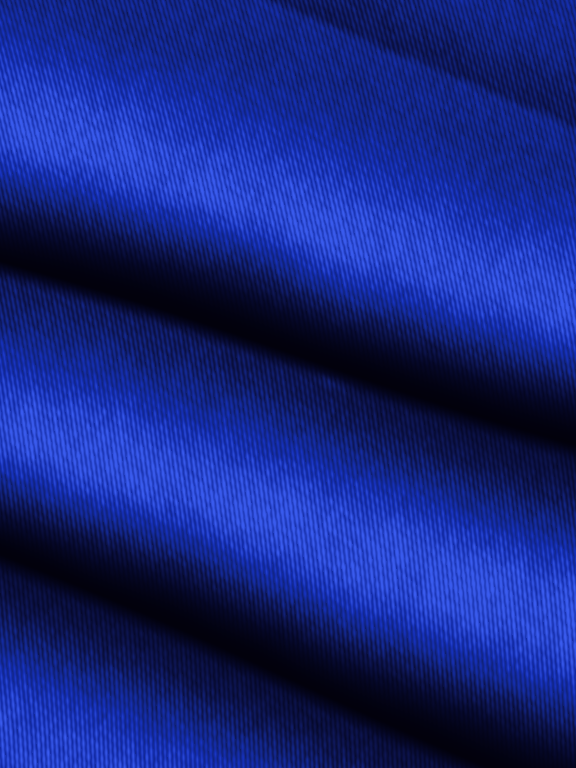
Give the GLSL for this texture, as a Shadertoy shader.

```glsl
// Draped blue twill satin: diagonal folds with deep creases and fine ribs.

const float TAU = 6.2831853;
const float RIBS = 168.0;          // ribs per canvas height
const float STITCHES = 75.0;       // stitches per canvas height along a rib
const float TWILL_STEP = 0.38;     // stitch offset from one rib to the next
const float RIB_DEPTH = 0.082;
const float STITCH_DEPTH = 0.02;
const float GRAIN = 0.09;
const float WOBBLE = 0.012;        // unevenness of the shadow edges

// Creases as (height at the left edge, slope, bow)
const vec3 BACK_CREASE = vec3(1.142, -0.415, 0.0);
const vec3 UPPER_CREASE = vec3(0.661, -0.317, 0.004);
const vec3 LOWER_CREASE = vec3(0.279, -0.431, 0.004);
const vec2 PUCKER = vec2(0.432, 0.502);

// Dye colours from deepest shadow to highlight
const vec3 DYE[6] = vec3[6](
    vec3(0.005, 0.0, 0.035), vec3(0.02, 0.03, 0.16), vec3(0.05, 0.08, 0.31),
    vec3(0.07, 0.145, 0.52), vec3(0.08, 0.18, 0.69), vec3(0.19, 0.31, 0.85));

float hash(vec2 p) {
    vec3 q = fract(p.xyx * 0.1031);
    q += dot(q, q.yzx + 33.33);
    return fract((q.x + q.y) * q.z);
}

float noise(vec2 p) {
    vec2 i = floor(p), f = fract(p);
    f = f * f * (3.0 - 2.0 * f);
    return mix(mix(hash(i), hash(i + vec2(1, 0)), f.x),
               mix(hash(i + vec2(0, 1)), hash(i + vec2(1, 1)), f.x), f.y);
}

vec3 dye(float tone) {
    float t = clamp(tone, 0.0, 1.04) * 5.0;
    vec3 col = DYE[0];
    for (int i = 1; i < 6; i++)
        col = mix(col, DYE[i], clamp(t - float(i - 1), 0.0, i == 5 ? 1.2 : 1.0));
    return col;
}

// Signed height above a crease
float above(vec2 p, vec3 crease) {
    return p.y - crease.x - crease.y * p.x - crease.z * sin(p.x * 8.0);
}

// Broad light and shadow over the four overlapping layers
float foldTone(vec2 p) {
    float wobble = WOBBLE * (noise(p * vec2(9.0, 6.0) + 4.0) - 0.5);
    float back = above(p, BACK_CREASE);
    float upper = above(p, UPPER_CREASE);
    float lower = above(p, LOWER_CREASE);

    float backTone = mix(0.42, 0.63, smoothstep(0.0, 0.13, back));

    // Upper roll: dark underside, bright belly, dim shoulder
    float u = upper + wobble;
    float upperTone = mix(0.02, 0.97, smoothstep(0.0, 0.175, u));
    upperTone *= mix(1.0, 0.62, smoothstep(0.17, 0.37, u));

    // Middle roll: lit gradually below its crease, then falls into shadow
    float l = lower + wobble;
    float shade = mix(0.45, 0.29, smoothstep(0.15, 0.7, p.x));
    float middleTone = mix(shade, 0.97, smoothstep(0.02, 0.22, -upper));
    middleTone *= smoothstep(-0.004, 0.03, -upper);
    middleTone *= mix(0.02, 1.0, smoothstep(0.0, 0.165 + 0.06 * p.x, l));

    float frontTone = mix(0.28, 0.9, smoothstep(0.015, 0.22, -lower));
    frontTone *= smoothstep(-0.006, 0.03, -lower);

    float tone = mix(frontTone, middleTone, smoothstep(-0.004, 0.004, lower));
    tone = mix(tone, upperTone, smoothstep(-0.004, 0.004, upper));
    return mix(tone, backTone, smoothstep(-0.006, 0.012, back));
}

// Steep ribs broken into staggered stitches, centred on zero
float weave(vec2 p) {
    float bend = 0.004 * (noise(p * 5.0) - 0.5);
    float across = (p.x + 0.04 * p.y + 0.12 * p.y * p.y + bend) * RIBS;
    float rib = floor(across);
    float along = p.y * STITCHES + rib * TWILL_STEP;
    float stitch = sin(TAU * along) * STITCH_DEPTH;
    float thread = (noise(vec2(rib * 7.3, along * 1.3)) - 0.5) * GRAIN;
    float ridge = -cos(TAU * across) * RIB_DEPTH;
    float visible = 1.0 - smoothstep(0.35, 0.7, RIBS / iResolution.y);
    return (ridge + stitch + thread) * visible;
}

void mainImage(out vec4 fragColor, in vec2 fragCoord) {
    vec2 p = fragCoord / iResolution.y;
    float tone = foldTone(p);

    // Slight mottling and a small pucker under the upper crease
    tone *= 1.0 + 0.06 * (noise(p * vec2(26.0, 17.0)) - 0.5);
    vec2 q = p - PUCKER;
    q.y += 0.35 * q.x;
    tone += 0.12 * exp(-dot(q * vec2(45.0, 140.0), q * vec2(45.0, 140.0)));

    // Ribs catch light on lit cloth and sink away in shadow
    float lit = smoothstep(0.0, 0.5, tone);
    float fibre = weave(p) * lit;
    vec3 col = dye(tone + fibre);
    col *= 1.0 + 0.5 * fibre;
    fragColor = vec4(col, 1.0);
}
```
